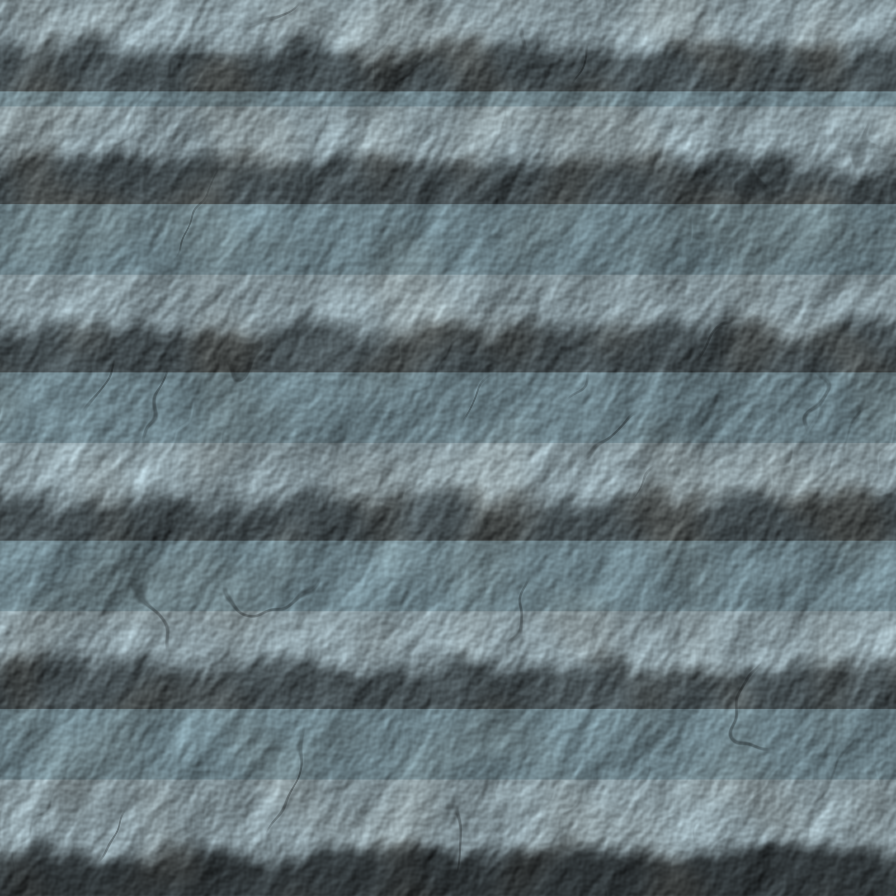
This texture is drawn by a WebGL 1 fragment shader. Its source:

```glsl
precision highp float;
// Weathered blue-grey slate steps: six lit risers with soft shadows between flat treads.

uniform vec2 u_resolution;

// Layout, in fractions of the canvas height
const float FIRST_NOSE = 0.130;    // upper edge of the lowest riser
const float PITCH = 0.1878;        // distance from nose to nose
const float RISER_HEIGHT = 0.109;
const float LOWEST_EXTRA = 0.021;  // the end risers are taller
const float HIGHEST_EXTRA = 0.062;
const float SHADOW_LOW = 0.033;    // shadow fades out between these heights
const float SHADOW_HIGH = 0.065;
const float SHADOW_WOBBLE = 0.024;

// Colours
const vec3 TREAD = vec3(0.405, 0.485, 0.515);
const vec3 RISER_NOSE = vec3(0.505, 0.567, 0.590);
const vec3 RISER_LIT = vec3(0.535, 0.602, 0.628);
const vec3 SHADOW = vec3(0.262, 0.298, 0.312);
const vec3 LOWEST_SHADOW = vec3(0.185, 0.210, 0.220);
const vec3 WARM_STAIN = vec3(1.06, 0.99, 0.94);

// Stone surface
const vec2 LIGHT_DIR = vec2(-0.6, 0.8);
const float RELIEF_REACH = 0.0014;
const float RELIEF_STRENGTH = 1.35;
const float BLOTCH_STRENGTH = 0.22;
const float LEDGE_HEIGHT = 0.07;
const float CRACK_DEPTH = 0.28;

vec2 gradientAt(vec2 cell, float period) {
  cell = mod(cell, period);
  float angle = 6.2832 * fract(sin(dot(cell, vec2(127.1, 311.7)) + period) * 43758.5);
  return vec2(cos(angle), sin(angle));
}

// Gradient noise that wraps after one canvas
float noise(vec2 p, float freq) {
  p *= freq;
  vec2 c = floor(p);
  vec2 f = p - c;
  vec2 w = f * f * f * (f * (f * 6.0 - 15.0) + 10.0);
  vec2 e = vec2(1.0, 0.0);
  float a = dot(gradientAt(c, freq), f);
  float b = dot(gradientAt(c + e.xy, freq), f - e.xy);
  float d = dot(gradientAt(c + e.yx, freq), f - e.yx);
  float g = dot(gradientAt(c + e.xx, freq), f - e.xx);
  return mix(mix(a, b, w.x), mix(d, g, w.x), w.y);
}

// Leans the grain of the stone up to the right
vec2 grain(vec2 p) {
  return vec2(p.x, p.y - p.x);
}

float blotches(vec2 p) {
  vec2 q = grain(p);
  return noise(q, 7.0) + 0.7 * noise(q, 15.0) + 0.5 * noise(p, 31.0) + 0.35 * noise(q, 62.0);
}

// Rough height of the slate: layered grain, fine pits and broken ledges
float stoneHeight(vec2 p) {
  vec2 q = grain(p);
  float height = 0.0;
  float amp = 1.0;
  float freq = 9.0;
  for (int i = 0; i < 4; i++) {
    height += amp * noise(q, freq);
    amp *= 0.58;
    freq *= 2.0;
  }
  height += 0.16 * noise(p, 110.0) + 0.09 * noise(p, 190.0);
  float layer = noise(q, 11.0) + 0.3 * noise(p, 37.0);
  float exposed = smoothstep(-0.1, 0.3, noise(p, 5.0));
  return height + LEDGE_HEIGHT * exposed * smoothstep(0.0, 0.08, layer);
}

float cracks(vec2 p) {
  float path = noise(grain(p), 6.0) + 0.12 * noise(p, 29.0);
  float line = 1.0 - smoothstep(0.004, 0.022, abs(path));
  return line * smoothstep(0.18, 0.36, noise(p, 8.0));
}

void main() {
  vec2 uv = gl_FragCoord.xy / u_resolution;
  float pixel = 0.75 / u_resolution.y;

  // Steps: each riser is laid over the tread colour
  float wobble = noise(uv, 13.0) + 0.7 * noise(grain(uv), 34.0);
  vec3 color = TREAD;
  float shade = 0.0;
  for (int i = 0; i < 6; i++) {
    float lowest = i == 0 ? 1.0 : 0.0;
    float highest = i == 5 ? 1.0 : 0.0;
    float nose = FIRST_NOSE + PITCH * float(i);
    float height = RISER_HEIGHT + LOWEST_EXTRA * lowest + HIGHEST_EXTRA * highest;
    float above = uv.y - nose + height;
    float cover = smoothstep(-pixel, pixel, above) * smoothstep(-pixel, pixel, nose - uv.y);
    float lit = smoothstep(SHADOW_LOW, SHADOW_HIGH, above + SHADOW_WOBBLE * wobble);
    vec3 face = mix(RISER_LIT, RISER_NOSE, smoothstep(0.06, 0.11, above));
    color = mix(color, mix(mix(SHADOW, LOWEST_SHADOW, lowest), face, lit), cover);
    shade = max(shade, cover * (1.0 - lit));
  }

  // Stone: blotches, embossed relief, stains in the shadow and a few cracks
  vec2 reach = LIGHT_DIR * RELIEF_REACH;
  float relief = stoneHeight(uv - reach) - stoneHeight(uv + reach);
  float tone = 1.0 + BLOTCH_STRENGTH * blotches(uv) + RELIEF_STRENGTH * (1.0 + 0.5 * shade) * relief;
  float stain = smoothstep(-0.1, 0.4, noise(uv, 10.0)) * (0.3 + 0.7 * shade);
  color *= tone * mix(vec3(1.0), WARM_STAIN, stain);
  color *= 1.0 - CRACK_DEPTH * cracks(uv);
  gl_FragColor = vec4(clamp(color, 0.0, 1.0), 1.0);
}
```
